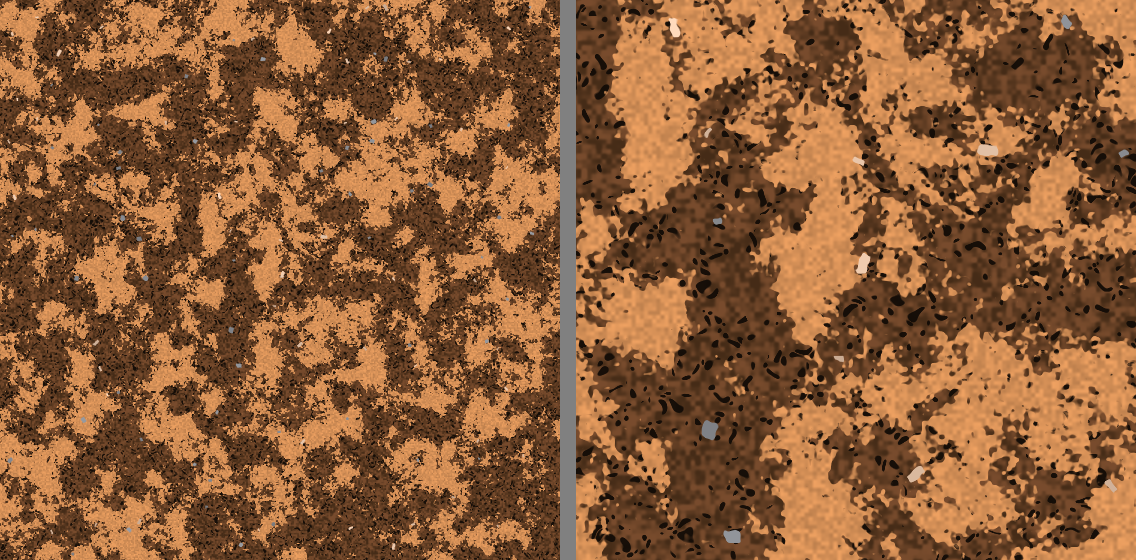
Left, the full canvas; right, a detail of the centre.
Give the GLSL for this texture, as a Shadertoy shader.

```glsl
// Crumbly brown soil with ragged ochre clay patches, black grit and tiny pebbles.

const vec3 CLAY        = vec3(0.84, 0.567, 0.342);
const vec3 SOIL_LIGHT  = vec3(0.47, 0.295, 0.175);
const vec3 SOIL_DARK   = vec3(0.27, 0.17, 0.09);
const vec3 GRIT        = vec3(0.07, 0.045, 0.025);
const vec3 PEBBLE_GREY = vec3(0.55, 0.56, 0.58);
const vec3 PEBBLE_PALE = vec3(0.92, 0.78, 0.67);

const float PATCH_SCALE  = 21.0;   // largest patches per canvas height
const float PATCH_GAIN   = 0.74;   // raggedness of the patch edges
const float PATCH_LEVEL  = 0.537;  // higher means less clay
const float PATCH_SOFT   = 0.027;
const float FRAY         = 0.16;   // grainy break-up of the patch edges
const float WARP         = 0.007;
const float GRAIN_SCALE  = 340.0;
const float CLAY_GRAIN   = 0.24;
const float GRIT_SCALE   = 175.0;
const float GRIT_SHARE   = 0.30;
const float GRIT_JUMBLE  = 1.6;    // in grit cells
const float PEBBLE_SCALE = 25.0;
const float PEBBLE_SHARE = 0.17;

// Three random values per lattice point, without sine
vec3 hash3(vec2 p) {
    vec3 q = fract(p.xyx * vec3(0.1031, 0.1030, 0.0973));
    q += dot(q, q.yxz + 33.33);
    return fract((q.xxy + q.yzz) * q.zyx);
}

float valueNoise(vec2 p) {
    vec2 i = floor(p), f = fract(p);
    f = f * f * (3.0 - 2.0 * f);
    float low  = mix(hash3(i).x, hash3(i + vec2(1, 0)).x, f.x);
    float high = mix(hash3(i + vec2(0, 1)).x, hash3(i + vec2(1, 1)).x, f.x);
    return mix(low, high, f.y);
}

// Random offset from -0.5 to 0.5 on both axes
vec2 jitter(vec2 p) {
    return vec2(valueNoise(p + 71.3), valueNoise(p + 337.7)) - 0.5;
}

// Warped fractal noise; each octave is turned to hide the lattice
float patchField(vec2 uv) {
    vec2 p = (uv + 2.0 * WARP * jitter(uv * 23.0)) * PATCH_SCALE + 40.0;
    const mat2 TURN = mat2(1.6, 1.2, -1.2, 1.6);
    float sum = 0.0, total = 0.0, amp = 1.0;
    for (int octave = 0; octave < 5; octave++) {
        sum += amp * valueNoise(p);
        total += amp;
        amp *= PATCH_GAIN;
        p = TURN * p + 17.3;
    }
    return sum / total;
}

// Coverage of one black grain per cell, on a jumbled lattice
float gritMask(vec2 uv, float pixel) {
    vec2 p = uv * GRIT_SCALE;
    p = mat2(0.8, 0.6, -0.6, 0.8) * p + GRIT_JUMBLE * jitter(p * 0.7) + 400.0;
    vec2 cell = floor(p);
    vec3 rnd = hash3(cell + 311.0);
    float radius = mix(0.18, 0.45, rnd.z);
    vec2 center = 0.5 + (rnd.xy - 0.5) * (1.0 - 2.0 * radius);
    float dist = length(fract(p) - center) - radius;
    float clump = 0.4 + 1.2 * valueNoise(uv * 45.0 + 29.0);
    float present = step(hash3(cell + 523.0).x, GRIT_SHARE * clump);
    return present * clamp(0.5 - dist / (pixel * GRIT_SCALE), 0.0, 1.0);
}

// Angular pebble: rgb is its colour, a its coverage
vec4 pebble(vec2 uv, float pixel) {
    vec2 p = uv * PEBBLE_SCALE;
    vec2 cell = floor(p);
    vec3 place = hash3(cell + 97.0);
    vec3 kind = hash3(cell + 211.0);
    vec2 d = fract(p) - mix(vec2(0.2), vec2(0.8), place.xy);
    d += 0.05 * jitter(p * 12.0);
    float angle = 6.2832 * place.z;
    d = mat2(cos(angle), sin(angle), -sin(angle), cos(angle)) * d;
    bool pale = kind.y > 0.55;
    float size = mix(0.055, 0.13, kind.z * kind.z);
    vec2 halfSize = size * (pale ? vec2(1.2, 0.55) : vec2(1.0, 0.8));
    vec2 q = abs(d) - halfSize + 0.6 * halfSize.y;
    float dist = length(max(q, 0.0)) + min(max(q.x, q.y), 0.0) - 0.6 * halfSize.y;
    float cover = clamp(0.5 - dist / (pixel * PEBBLE_SCALE), 0.0, 1.0);
    vec3 color = (pale ? PEBBLE_PALE : PEBBLE_GREY) * mix(0.85, 1.1, place.x);
    return vec4(color, cover * step(kind.x, PEBBLE_SHARE));
}

void mainImage(out vec4 fragColor, in vec2 fragCoord) {
    float pixel = 1.0 / iResolution.y;
    vec2 uv = fragCoord * pixel;

    // Soil with light and dark crumbs
    float grain = valueNoise(uv * GRAIN_SCALE + 9.0);
    float crumbs = valueNoise(uv * GRAIN_SCALE * 0.4 + 57.0);
    float tone = smoothstep(0.15, 0.8, mix(grain, crumbs, 0.35));
    vec3 color = mix(SOIL_DARK, SOIL_LIGHT, tone);

    // Clay patches with sandy grain and frayed edges
    float sand = valueNoise(uv * GRAIN_SCALE * 1.2 + 203.0);
    float fray = valueNoise(uv * GRAIN_SCALE * 1.1 + 631.0) - 0.5;
    float field = patchField(uv) + FRAY * fray;
    float clay = smoothstep(PATCH_LEVEL - PATCH_SOFT, PATCH_LEVEL + PATCH_SOFT, field);
    color = mix(color, CLAY * (1.0 + CLAY_GRAIN * (sand - 0.5)), clay);

    // Black grit fades out inside the clay
    float gritZone = 1.0 - smoothstep(PATCH_LEVEL - 0.01, PATCH_LEVEL + 0.05, field);
    color = mix(color, GRIT, 0.95 * gritZone * gritMask(uv, pixel));

    // Scattered pebbles
    vec4 stone = pebble(uv, pixel);
    color = mix(color, stone.rgb, stone.a);

    fragColor = vec4(color, 1.0);
}
```
